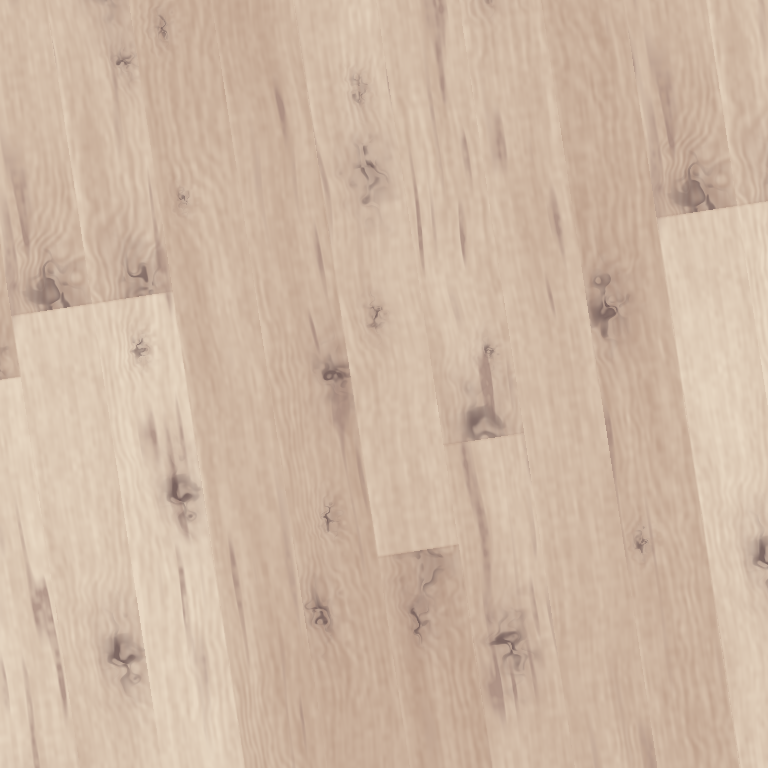
A three.js fragment shader for this texture:

```glsl
// Pale oak plank floor: tilted strips with butt joints, repeating every eight strips.
// Each strip gets stretched noise grain, wavy growth rings, streaks and hashed knots;
// one tone value runs from brown to pale and dark marks are laid over it.

varying vec2 vUv;

const vec3 BROWN = vec3(0.755, 0.645, 0.565);
const vec3 PALE  = vec3(0.885, 0.815, 0.735);
const vec3 HAZE  = vec3(0.640, 0.525, 0.480);
const vec3 KNOT  = vec3(0.420, 0.335, 0.325);

const vec2  ACROSS = vec2(0.989, 0.150);  // unit direction across the grain
const float STRIP  = 0.10625;             // strip width
const float START  = 0.103;               // first seam
const float REPEAT = 8.0;                 // strips per repeat
const float SEAM   = 0.0018;              // seam half width
const float KNOT_CELL   = 0.19;           // spacing of knots along a strip
const float KNOT_CHANCE = 0.50;
const float EDGE_JOINT  = 0.50;           // joint of the course left of the first seam

// Joint height and tone above and below it, for strips 0-3 and 4-7
const vec4 JOINT_A = vec4(0.58, 0.58, -1.0, -1.0);
const vec4 JOINT_B = vec4(0.198, 0.329, -1.0, -1.0);
const vec4 UPPER_A = vec4(0.50, 0.58, 0.38, 0.28);
const vec4 UPPER_B = vec4(0.64, 0.54, 0.42, 0.32);
const vec4 LOWER_A = vec4(0.88, 0.92, 0.38, 0.28);
const vec4 LOWER_B = vec4(0.30, 0.56, 0.42, 0.32);

float hash(vec2 p) {
  return fract(sin(dot(p, vec2(12.9898, 78.233))) * 43758.5453);
}

float noise(vec2 p) {
  vec2 i = floor(p), f = fract(p);
  f = f * f * (3.0 - 2.0 * f);
  return mix(mix(hash(i), hash(i + vec2(1.0, 0.0)), f.x),
             mix(hash(i + vec2(0.0, 1.0)), hash(i + 1.0), f.x), f.y);
}

// Entry of an eight-value list held in two vectors
float pick(vec4 a, vec4 b, float strip) {
  float i = mod(strip, REPEAT);
  vec4 w = step(abs(vec4(0.0, 1.0, 2.0, 3.0) - mod(i, 4.0)), vec4(0.5));
  return dot(i < 3.5 ? a : b, w);
}

float jointHeight(float strip) {
  return strip < -0.5 ? EDGE_JOINT : pick(JOINT_A, JOINT_B, strip);
}

float stripTone(float strip, float v) {
  float lower = strip < -0.5 ? 0.92 : pick(LOWER_A, LOWER_B, strip);
  float upper = pick(UPPER_A, UPPER_B, strip);
  return mix(lower, upper, smoothstep(-SEAM, SEAM, v - jointHeight(strip)));
}

// Adds a knot of radius r at offset d: x = dark core, y = haze, z = bend of the rings
vec3 knotMarks(vec2 d, float r, float seed) {
  vec2 q = d / r;
  q += 1.8 * vec2(noise(q * 1.1 + seed), noise(q * 1.1 + seed + 31.0)) - 0.9;
  float m = length(q * vec2(1.0, 0.7));
  float clumps = smoothstep(0.25, 0.75, noise(q * vec2(2.6, 1.5) + seed));
  float core = exp(-m * m * 0.8) * (0.25 + 0.9 * clumps);
  float tail = exp(-q.x * q.x * 6.0 - q.y * q.y * 0.09) * clumps;
  float haze = exp(-dot(q * q, vec2(0.20, 0.05)));
  return vec3(core + 0.3 * tail, haze, exp(-dot(q * q, vec2(0.12, 0.04))));
}

void main() {
  float u = dot(vUv, ACROSS);
  float v = dot(vUv, vec2(-ACROSS.y, ACROSS.x));
  float x = (u - START) / STRIP;
  float strip = floor(x);
  float seed = mod(strip, REPEAT) * 7.0 + (strip < -0.5 ? 3.0 : 0.0);
  vec2 s = vec2(fract(x) * STRIP, v);
  float joint = jointHeight(strip);

  // Scattered knots, plus one beside each butt joint
  vec3 marks = vec3(0.0);
  for (int k = -1; k <= 1; k++) {
    float cell = floor(v / KNOT_CELL) + float(k);
    vec2 id = vec2(seed + 1.0, cell + 20.0);
    vec2 at = vec2(mix(0.15, 0.85, hash(id)) * STRIP,
                   (cell + mix(0.1, 0.9, hash(id + 5.3))) * KNOT_CELL);
    float size = hash(id + 9.1);
    float r = mix(0.006, 0.017, size * size);
    float present = step(hash(id + 2.7), KNOT_CHANCE);
    marks += present * mix(0.6, 1.0, size) * knotMarks(s - at, r, hash(id) * 40.0);
  }
  float side = abs(mod(strip, REPEAT) - 4.0) < 0.5 ? -1.0 : 1.0;
  vec2 end = vec2(0.55 * STRIP, joint + side * 0.018);
  marks += step(0.0, side * (v - joint)) * vec3(0.7, 0.8, 1.3) * knotMarks(s - end, 0.019, seed);

  // Base tone, blended over the nearest seam
  float edge = floor(x + 0.5);
  float seamDist = (x - edge) * STRIP;
  float tone = mix(stripTone(edge - 1.0, v), stripTone(edge, v), smoothstep(-SEAM, SEAM, seamDist));

  // Grain: broad drift, fibres, wavy rings and fine flecks
  vec2 g = s + vec2(0.012 * noise(vec2(v * 9.0, seed)), seed * 1.7);
  float broad = noise(vec2(u * 7.0, v * 3.0) + 8.0) - 0.5;
  float drift = noise(g * vec2(30.0, 3.0)) - 0.5;
  float fibre = noise(g * vec2(115.0, 8.0)) - 0.5;
  float fine  = noise(g * vec2(260.0, 32.0)) - 0.5;
  float fleck = noise(g * vec2(170.0, 110.0)) - 0.5;
  float wave  = 4.0 * noise(g * vec2(17.0, 5.0)) + 0.9 * noise(g * vec2(45.0, 38.0));
  float ring  = sin(6.2832 * (s.x * 72.0 + wave + 2.2 * marks.z));
  float ringZone = smoothstep(0.35, 0.8, noise(g * vec2(14.0, 4.5) + 17.0));
  tone += 0.22 * broad + 0.28 * drift + 0.24 * fibre + 0.22 * fine + 0.20 * fleck;
  tone += 0.09 * ring * (0.15 + ringZone + min(marks.z, 1.0));

  // Sparse dark streaks along the grain, broken up by fibres
  float streak = smoothstep(0.60, 0.92, noise(g * vec2(110.0, 10.0) + 41.0));
  streak *= smoothstep(0.48, 0.75, noise(g * vec2(24.0, 4.5) + 63.0)) * (1.0 + fine + fleck);

  // Thin light line at seams, faint shadow at joints
  float seam = smoothstep(2.0 * SEAM, 0.0, abs(seamDist - SEAM));
  float butt = smoothstep(2.0 * SEAM, 0.0, abs(v - joint));
  tone += 0.16 * seam * noise(vec2(v * 14.0, edge)) - 0.20 * butt;

  vec3 color = mix(BROWN, PALE, clamp(tone, -0.3, 1.15));
  color = mix(color, HAZE, clamp(0.32 * marks.y + 0.60 * streak, 0.0, 0.75));
  color = mix(color, KNOT, clamp(0.75 * marks.x, 0.0, 0.8));
  gl_FragColor = vec4(color, 1.0);
}
```
